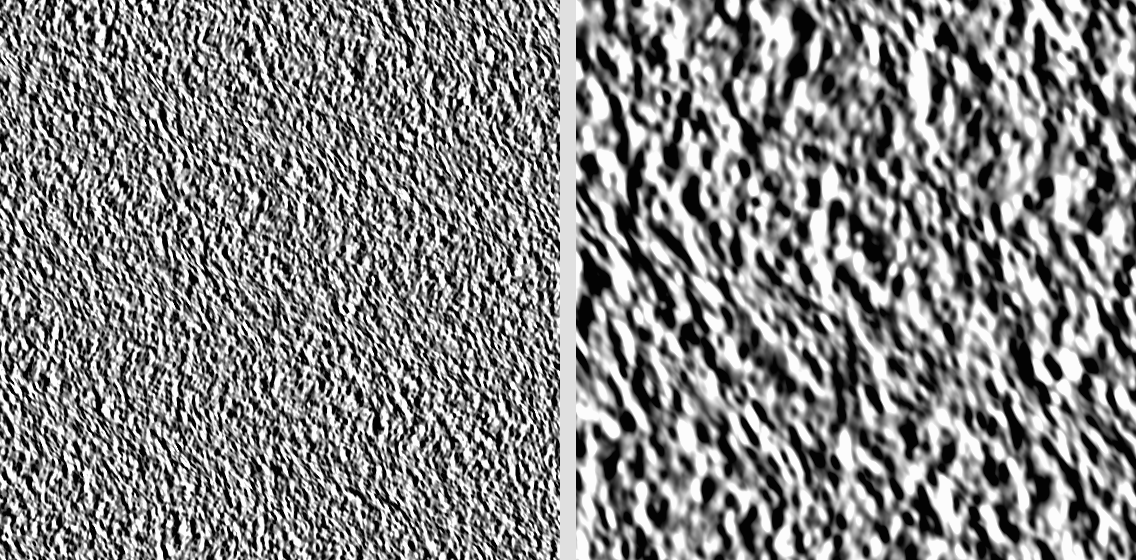
Left, the full canvas; right, a detail of the centre.
This texture is drawn by a Shadertoy shader. Its source:

```glsl
// Embossed monochrome grain: short, steep, slanted ridges lit from the side

// Three random values in 0..1 for a cell
vec3 hash3(vec2 cell) {
    vec3 h = fract(cell.xyx * vec3(0.1031, 0.1030, 0.0973));
    h += dot(h, h.yxz + 33.33);
    return fract((h.xxy + h.yzz) * h.zyx);
}

// Slope along x of a cellular field of soft bumps and pits
float bumpSlope(vec2 q, float seed) {
    vec2 cell = floor(q);
    float slope = 0.0;
    for (int y = -1; y <= 1; y++) {
        for (int x = -1; x <= 1; x++) {
            vec2 neighbour = cell + vec2(x, y);
            vec3 rnd = hash3(neighbour + seed);
            vec2 d = q - neighbour - rnd.xy;
            float falloff = max(1.0 - dot(d, d), 0.0);
            slope += (2.0 * rnd.z - 1.0) * d.x * falloff * falloff;
        }
    }
    return slope;
}

void mainImage(out vec4 fragColor, in vec2 fragCoord) {
    vec2 p = fragCoord / iResolution.y;

    // Layered sines let the grain direction wander
    p += vec2(0.007, 0.004) * sin(p.yx * vec2(21.0, 23.0) + 5.0 * p + vec2(0.7, 2.1));
    p += 0.0022 * sin(p.yx * vec2(67.0, 57.0) + 31.0 * p + vec2(3.3, 1.2));

    // Four grain sizes, from wide soft patches to fine kinks
    float relief = 0.0;
    for (int i = 0; i < 4; i++) {
        float k = float(i);
        float size = 60.0 * pow(1.42, k);
        float weight = 0.6 + 0.4 * sin(0.8 * k);

        // Axes across and along the ridges, stretched lengthwise
        float tilt = 0.27 + 0.1 * cos(2.4 * k);
        vec2 light = vec2(cos(tilt), sin(tilt));
        vec2 q = vec2(dot(p, light), 0.8 * dot(p, vec2(-light.y, light.x)));
        relief += weight * bumpSlope(q * size, 300.0 + 217.0 * k);
    }

    // Strong contrast clips the steepest slopes to near black and white
    float shade = clamp(0.515 + 2.1 * relief, 0.01, 0.99);
    fragColor = vec4(vec3(shade), 1.0);
}
```
